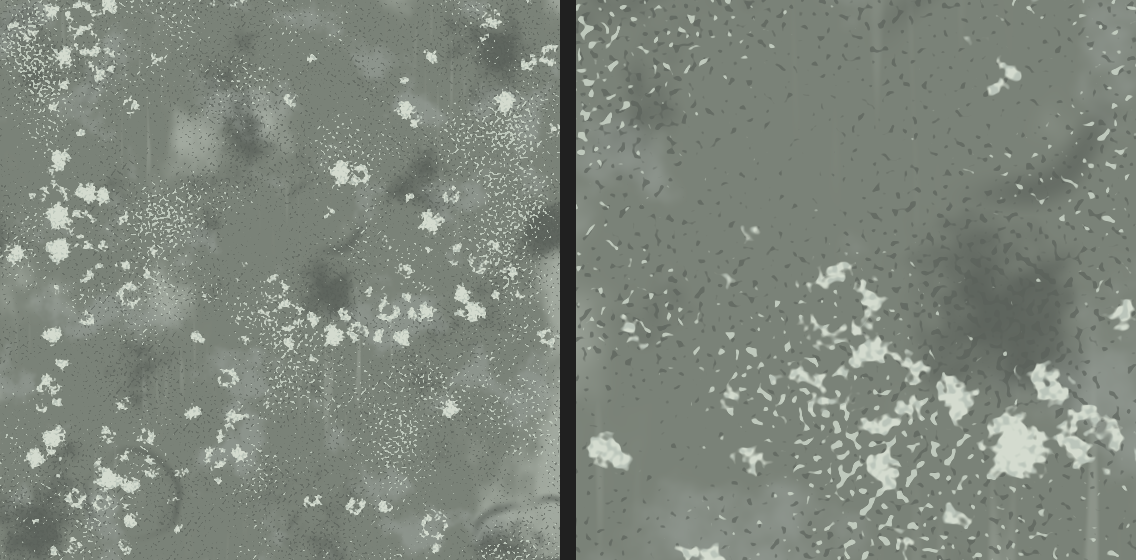
Left, the full canvas; right, a detail of the centre.
This texture is drawn by a Shadertoy shader. Its source:

```glsl
// Weathered grey-green painted metal: a flat coat with soft dark stains,
// pale haze and drips, covered by ragged pale chips and fine specks.
// Layers of gradient noise are thresholded; chips are jittered discs on a grid.

float hash(vec2 p) {
    return fract(sin(dot(p, vec2(127.1, 311.7))) * 43758.5);
}

// Gradient noise, roughly -0.7 to 0.7
float corner(vec2 cell, vec2 offset) {
    float angle = 6.2832 * hash(cell);
    return dot(vec2(cos(angle), sin(angle)), offset);
}

float noise(vec2 p) {
    vec2 i = floor(p), f = p - i;
    vec2 u = f * f * f * (f * (f * 6.0 - 15.0) + 10.0);
    vec2 e = vec2(1, 0);
    return mix(mix(corner(i, f), corner(i + e, f - e), u.x),
               mix(corner(i + e.yx, f - e.yx), corner(i + 1.0, f - 1.0), u.x), u.y);
}

float fbm(vec2 p) {
    float sum = 0.0, gain = 1.0;
    for (int i = 0; i < 5; i++) {
        sum += gain * noise(p);
        p = mat2(1.6, 1.2, -1.2, 1.6) * p + 7.3;
        gain *= 0.5;
    }
    return sum;
}

// Signed field of scattered discs and rings, in grid cells, positive inside
float chipField(vec2 p, float grid) {
    vec2 cell = floor(p);
    float field = -1.0;
    for (int y = -1; y <= 1; y++)
    for (int x = -1; x <= 1; x++) {
        vec2 id = cell + vec2(x, y);
        vec2 jitter = vec2(hash(id + 3.1), hash(id + 8.7));
        float dist = length(p - id - 0.2 - 0.6 * jitter);
        float size = hash(id + 15.3);
        float radius = mix(0.14, 0.55, size * size);
        float disc = radius - dist;
        float ring = 0.12 - abs(dist - radius);
        float shape = hash(id + 21.9) < 0.3 ? ring : disc;
        float chance = 0.7 * smoothstep(-0.2, 0.6, fbm(id / grid * 3.5 + 4.0));
        if (hash(id + 31.7) < chance) field = max(field, shape);
    }
    return field;
}

// Broken, soft circular stains
float ringStains(vec2 uv) {
    float stain = 0.0;
    for (int i = 0; i < 5; i++) {
        float k = float(i);
        vec2 centre = vec2(hash(vec2(k, 2.0)), hash(vec2(k, 5.0)));
        float radius = mix(0.05, 0.11, hash(vec2(k, 9.0)));
        float band = abs(length(uv - centre) - radius + 0.012 * noise(uv * 18.0));
        float broken = smoothstep(-0.05, 0.4, noise(uv * 7.0 + k * 4.7));
        stain = max(stain, broken * smoothstep(0.014, 0.0, band));
    }
    return stain;
}

void mainImage(out vec4 fragColor, in vec2 fragCoord) {
    vec2 uv = fragCoord / iResolution.y;
    vec2 tilted = mat2(0.8, 0.6, -0.6, 0.8) * uv;
    float fine = noise(tilted * 190.0 + 0.6 * noise(uv * 70.0));
    float grain = noise(tilted * 215.0 + 40.0);
    float ragged = noise(tilted * 65.0 + 11.0);

    // Flat coat with a thin lighter film
    vec3 color = vec3(0.48, 0.51, 0.47);
    float film = smoothstep(0.12, 0.5, fbm(uv * 8.0 + 17.0));
    color = mix(color, vec3(0.55, 0.58, 0.55), film);

    // Pale haze, heavier at the sides, and thin vertical drips
    float side = pow(abs(uv.x * iResolution.y / iResolution.x * 2.0 - 1.0), 4.0);
    float haze = smoothstep(0.3, 0.8, fbm(uv * vec2(4.5, 3.2) + 29.0) + 0.3 * side);
    float drips = smoothstep(0.2, 0.5, noise(uv * vec2(85.0, 5.0)));
    drips *= smoothstep(0.05, 0.5, noise(uv * vec2(6.0, 4.0) + 51.0));
    color = mix(color, vec3(0.66, 0.69, 0.65), max(0.85 * haze, 0.4 * drips));

    // Dark blotches, rings and pinpricks
    vec3 dark = vec3(0.35, 0.375, 0.35);
    float murk = fbm(uv * 6.0 + 63.0);
    float blotch = smoothstep(0.12, 0.7, murk + 0.12 * ragged);
    float pinpricks = smoothstep(0.24, 0.42, grain + 0.3 * murk);
    color = mix(color, dark, max(0.85 * blotch, 0.6 * ringStains(uv)));
    color = mix(color, dark, 0.65 * pinpricks);

    // Clustered bright specks
    float cluster = fbm(uv * 5.0 + 81.0);
    float specks = smoothstep(0.4, 0.54, fine + 0.55 * cluster);
    color = mix(color, vec3(0.78, 0.82, 0.77), 0.9 * specks);

    // Ragged chips, with a few broad patches
    float grid = 24.0;
    float field = chipField(uv * grid, grid);
    field = max(field, 1.5 * (fbm(uv * 6.0 + 97.0) - 0.62));
    float chips = smoothstep(0.0, 0.12, field + 0.35 * ragged + 0.25 * fine);
    vec3 chipColor = mix(vec3(0.73, 0.77, 0.73), vec3(0.83, 0.86, 0.81),
                         smoothstep(-0.25, 0.2, grain + field));
    color = mix(color, chipColor, chips);

    fragColor = vec4(color, 1.0);
}
```
